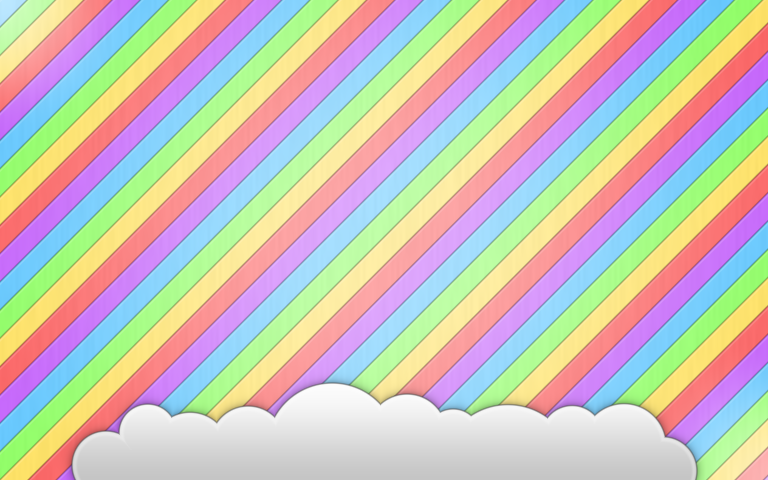
A Shadertoy shader for this background:

```glsl
const float BAND_STEP = 0.05893;   // band spacing along x
const float BAND_WIDTH = 0.04167;  // band thickness across the diagonal
const float BAND_START = 0.2333;

// Puffs of the cloud: centre and radius, in canvas heights
const vec3 PUFFS[11] = vec3[11](
    vec3(0.221, 0.031, 0.071), vec3(0.308, 0.098, 0.060),
    vec3(0.396, 0.058, 0.083), vec3(0.517, 0.075, 0.079),
    vec3(0.692, 0.065, 0.137), vec3(0.848, 0.096, 0.083),
    vec3(0.944, 0.090, 0.058), vec3(1.058, 0.017, 0.140),
    vec3(1.192, 0.090, 0.065), vec3(1.300, 0.071, 0.088),
    vec3(1.381, 0.019, 0.071));

float hash(vec2 p) {
    vec3 q = fract(vec3(p.xyx) * 0.1031);
    q += dot(q, q.yzx + 33.33);
    return fract((q.x + q.y) * q.z);
}

float valueNoise(vec2 p) {
    vec2 cell = floor(p);
    vec2 f = fract(p);
    f = f * f * (3.0 - 2.0 * f);
    return mix(mix(hash(cell), hash(cell + vec2(1, 0)), f.x),
               mix(hash(cell + vec2(0, 1)), hash(cell + vec2(1, 1)), f.x), f.y);
}

vec3 bandColor(float index) {
    float k = mod(index, 5.0);
    vec3 purple = vec3(0.77, 0.40, 0.98);
    vec3 blue = vec3(0.40, 0.78, 0.99);
    vec3 green = vec3(0.57, 0.99, 0.41);
    vec3 yellow = vec3(0.99, 0.88, 0.40);
    vec3 red = vec3(0.98, 0.40, 0.40);
    return k < 0.5 ? purple : k < 1.5 ? blue : k < 2.5 ? green : k < 3.5 ? yellow : red;
}

float boxDistance(vec2 p, vec2 center, vec2 halfSize) {
    vec2 q = abs(p - center) - halfSize;
    return length(max(q, 0.0)) + min(max(q.x, q.y), 0.0);
}

float cloudDistance(vec2 p) {
    float d = boxDistance(p, vec2(0.807, -0.1), vec2(0.557, 0.175));
    for (int i = 0; i < 11; i++) {
        d = min(d, length(p - PUFFS[i].xy) - PUFFS[i].z);
    }
    return d;
}

float glow(vec2 p, vec2 center, float inner, float outer) {
    return 1.0 - smoothstep(inner, outer, distance(p, center));
}

vec3 stripes(vec2 p, float aspect, float pixel) {
    float t = (p.x + 1.0 - p.y - BAND_START) / BAND_STEP;
    float seam = floor(t + 0.5);
    float d = (t - seam) * BAND_WIDTH;
    vec3 color = mix(bandColor(seam - 1.0), bandColor(seam),
                     smoothstep(-0.7 * pixel, 0.7 * pixel, d));

    // Pale centre and sheen in two opposite corners
    float pale = 0.41 * glow(p, vec2(0.5 * aspect, 0.5), 0.1, 0.95);
    pale += 0.55 * glow(p, vec2(0.0, 1.0), 0.0, 0.3);
    pale += 0.50 * glow(p, vec2(aspect, 0.0), 0.0, 0.3);
    color = mix(color, vec3(1.0), pale);

    // Fine brushed grain
    color += 0.02 * (valueNoise(p * vec2(170.0, 14.0)) - 0.5);

    // Dark seam with a light bevel beside it
    float lineWidth = max(0.003, pixel);
    float bevel = 1.0 - smoothstep(0.0, lineWidth, abs(d - 1.3 * lineWidth));
    float groove = 1.0 - smoothstep(0.0, lineWidth, abs(d));
    color = mix(color, vec3(1.0), 0.16 * bevel);
    return mix(color, color * 0.55, 0.6 * groove);
}

vec3 cloudColor(float height, float d) {
    vec3 color = mix(vec3(0.765), vec3(0.985), smoothstep(-0.02, 0.2, height));
    float rim = 1.0 - smoothstep(0.0, 0.007, abs(d + 0.006));
    return mix(color, vec3(1.0), 0.3 * rim);
}

void mainImage(out vec4 fragColor, in vec2 fragCoord) {
    vec2 p = fragCoord / iResolution.y;
    float aspect = iResolution.x / iResolution.y;
    float pixel = 1.0 / iResolution.y;
    vec3 color = stripes(p, aspect, pixel);

    // Cloud with a soft shadow and a thin outline
    float d = cloudDistance(p);
    color *= 1.0 - 0.3 * exp(-max(d, 0.0) / 0.007);
    color = mix(color, cloudColor(p.y, d), 1.0 - smoothstep(-0.7 * pixel, 0.7 * pixel, d));
    float outline = 1.0 - smoothstep(0.0, max(0.003, pixel), abs(d));
    color = mix(color, vec3(0.3), 0.5 * outline);

    fragColor = vec4(clamp(color, 0.0, 1.0), 1.0);
}
```
